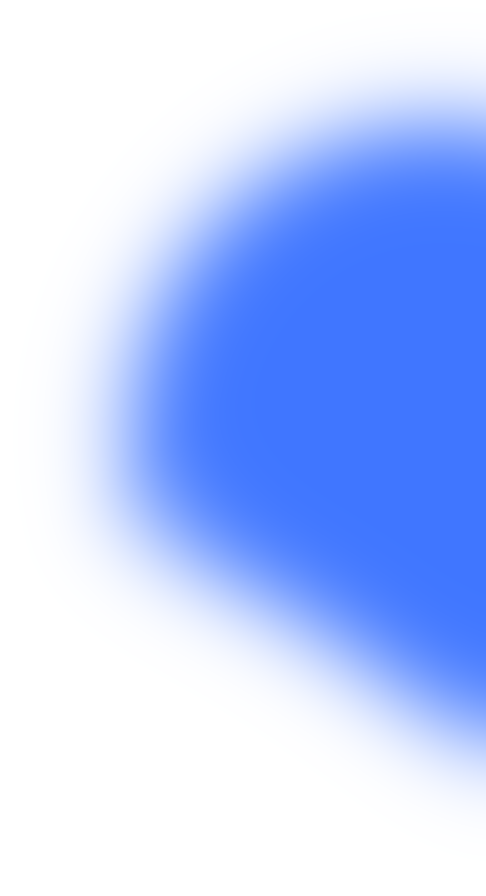
This background is drawn by a WebGL 1 fragment shader. Its source:

```glsl
precision highp float;
// A soft blue blob glowing on white, cut off by the right edge.
// A disc is smoothly intersected with the area above a bending slope;
// the signed distance then passes through a Gaussian-blurred edge.

uniform vec2 u_resolution;

// Lengths are in canvas heights, origin at the lower left.
const vec3 PAPER = vec3(1.0);
const vec3 BLUE = vec3(0.25, 0.463, 1.0);
const vec2 DISC_CENTER = vec2(0.495, 0.512);
const float DISC_RADIUS = 0.347;
const vec2 SLOPE_ANCHOR = vec2(0.3255, 0.3125);
const float SLOPE = -0.62;
const float SLOPE_BEND = -0.54;
const float CORNER_ROUNDING = 0.08;
const float BLUR_SIGMA = 0.048;

// Intersection of two distance fields with a rounded corner.
float smoothMax(float a, float b, float k) {
  float h = max(k - abs(a - b), 0.0) / k;
  return max(a, b) + 0.25 * k * h * h;
}

// Approximate signed distance to the area above the parabolic slope.
float slopeDistance(vec2 p) {
  vec2 q = p - SLOPE_ANCHOR;
  float edge = (SLOPE + SLOPE_BEND * q.x) * q.x;
  float gradient = SLOPE + 2.0 * SLOPE_BEND * q.x;
  return (edge - q.y) / sqrt(1.0 + gradient * gradient);
}

float blobDistance(vec2 p) {
  float disc = length(p - DISC_CENTER) - DISC_RADIUS;
  return smoothMax(disc, slopeDistance(p), CORNER_ROUNDING);
}

// Coverage of a straight edge after a Gaussian blur.
float blurredCoverage(float d, float sigma) {
  float x = clamp(d / sigma, -4.0, 4.0);
  return 1.0 / (1.0 + exp(x * (1.5976 + 0.0706 * x * x)));
}

void main() {
  vec2 p = gl_FragCoord.xy / u_resolution.y;
  float coverage = blurredCoverage(blobDistance(p), BLUR_SIGMA);
  gl_FragColor = vec4(mix(PAPER, BLUE, coverage), 1.0);
}
```
